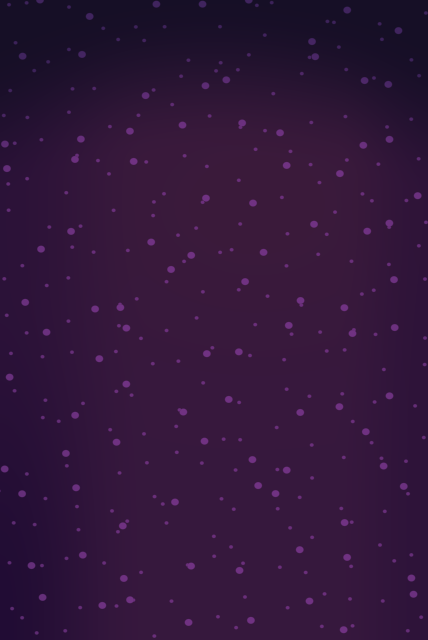
A WebGL 1 fragment shader for this background:

```glsl
precision highp float;

// A dim plum backdrop, fading to night at the top and to violet at the sides,
// sprinkled with large and small flat purple dots. Each dot layer is a grid
// with one randomly shifted dot per cell.

uniform vec2 u_resolution;

const vec3 PLUM = vec3(0.213, 0.093, 0.240);
const vec3 WARM_PLUM = vec3(0.228, 0.102, 0.228);
const vec3 VIOLET = vec3(0.125, 0.045, 0.200);
const vec3 NIGHT = vec3(0.088, 0.058, 0.150);
const vec3 DOT_LIT = vec3(0.440, 0.195, 0.510);
const vec3 DOT_DIM = vec3(0.250, 0.140, 0.370);

vec2 hash22(vec2 cell, float seed) {
  vec2 q = vec2(dot(cell, vec2(127.1, 311.7)), dot(cell, vec2(269.5, 183.3)));
  return fract(sin(q + seed) * 43758.55);
}

// Darkness rising toward the top edge, reaching lower in the corners
float topShade(vec2 uv) {
  float side = uv.x - 0.5;
  return smoothstep(0.76, 1.0, uv.y + 0.3 * side * side);
}

// Violet shade along both sides, strongest at the lower left
float sideShade(vec2 uv) {
  float left = 1.0 - smoothstep(0.0, 0.35, uv.x);
  float low = 1.0 - smoothstep(0.05, 0.55, uv.y);
  float right = smoothstep(0.78, 1.0, uv.x);
  return left * mix(0.5, 0.95, low) + 0.4 * right;
}

vec3 backdrop(vec2 uv, float top, float side) {
  vec2 offset = (uv - vec2(0.6, 0.68)) / vec2(0.45, 0.22);
  vec3 colour = mix(PLUM, WARM_PLUM, exp(-dot(offset, offset)));
  colour = mix(colour, VIOLET, side);
  return mix(colour, NIGHT, top);
}

// Coverage of one dot per cell; the margin keeps every dot inside its cell
float dotLayer(vec2 p, float cellSize, float radius, float softness, float seed) {
  vec2 grid = p / cellSize;
  vec2 cell = floor(grid);
  float margin = (1.15 * radius + softness) / cellSize;
  vec2 centre = mix(vec2(margin), vec2(1.0 - margin), hash22(cell, seed));
  vec2 offset = (grid - cell - centre) * cellSize;
  float dist = length(offset * vec2(0.9, 1.0)) - radius;
  return 1.0 - smoothstep(-softness, softness, dist);
}

void main() {
  vec2 uv = gl_FragCoord.xy / u_resolution;
  vec2 p = gl_FragCoord.xy / u_resolution.x;
  float softness = 0.75 / u_resolution.x;

  float top = topShade(uv);
  float side = sideShade(uv);
  vec3 colour = backdrop(uv, top, side);

  // Dots dim together with the backdrop
  float large = dotLayer(p, 0.126, 0.0080, softness, 3.7);
  float small = dotLayer(p + 0.037, 0.081, 0.0040, softness, 8.2);
  float shade = clamp(top + 0.3 * side, 0.0, 1.0);
  vec3 dotColour = mix(DOT_LIT, DOT_DIM, shade);
  colour = mix(colour, dotColour, max(large, 0.9 * small));

  gl_FragColor = vec4(colour, 1.0);
}
```
